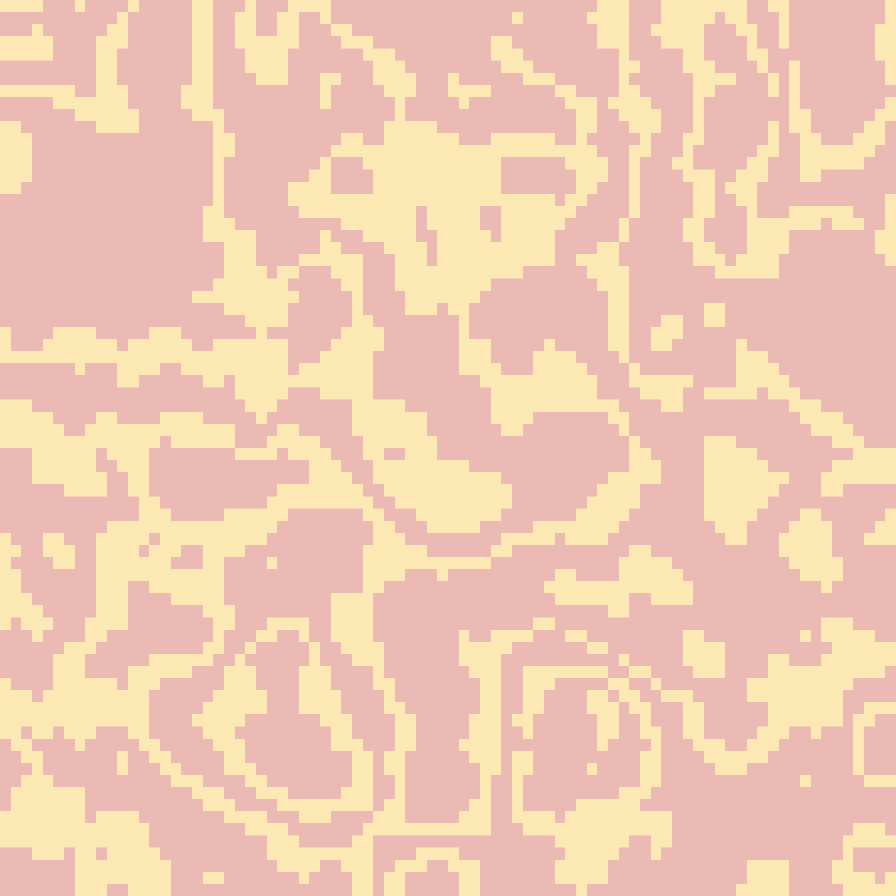
This pattern is drawn by a WebGL 2 fragment shader. Its source:

```glsl
#version 300 es
precision highp float;

uniform vec2 u_resolution;
out vec4 fragColor;

const vec3 PINK = vec3(0.925, 0.73, 0.71);
const vec3 CREAM = vec3(0.99, 0.91, 0.70);
const vec2 CELLS = vec2(84.0, 74.0);
const float TAU = 6.2831853;
const int SAMPLES = 2;
const float EDGE_WIDTH = 0.3;

// Integer lattice hash, 0 to 1
float hash(vec2 cell, float seed) {
    uvec2 q = uvec2(ivec2(cell) + 4096);
    uint h = q.x * 1597334673u ^ q.y * 3812015801u ^ uint(seed) * 2798796415u;
    h = (h ^ (h >> 16)) * 2146121005u;
    h = (h ^ (h >> 15)) * 2221713035u;
    h ^= h >> 16;
    return float(h >> 8) / 16777216.0;
}

// Smooth value noise
float valueNoise(vec2 p, float seed) {
    vec2 i = floor(p);
    vec2 f = p - i;
    f = f * f * (3.0 - 2.0 * f);
    float low = mix(hash(i, seed), hash(i + vec2(1, 0), seed), f.x);
    float high = mix(hash(i + vec2(0, 1), seed), hash(i + vec2(1, 1), seed), f.x);
    return mix(low, high, f.y);
}

// Octaves are turned against each other to hide the lattice
float layeredNoise(vec2 p, float gain, float seed) {
    const mat2 turn = mat2(1.6, 1.2, -1.2, 1.6);
    float sum = 0.0;
    float amplitude = 0.5;
    for (int octave = 0; octave < 3; octave++) {
        sum += amplitude * valueNoise(p, seed + float(octave));
        p = turn * p + 7.3;
        amplitude *= gain;
    }
    return sum;
}

// Winding, broken contour bands with frayed borders
float bandField(vec2 p, float bands, float fray) {
    vec2 warp = vec2(valueNoise(p * 6.0, 11.0), valueNoise(p * 6.0, 12.0)) - 0.5;
    float height = layeredNoise((p + 0.08 * warp) * 6.2, 0.5, 1.0);
    float grain = valueNoise(p * CELLS * 0.55, 21.0) - 0.5;
    return sin(TAU * bands * height) + fray * grain;
}

// One flat colour for each cell of the grid
vec3 cellColor(vec2 uv, float threshold) {
    vec2 center = (floor(uv * CELLS) + 0.5) / CELLS;
    return mix(PINK, CREAM, step(threshold, bandField(center, 4.4, 1.1)));
}

void main() {
    // Narrow area sampling softens the cell edges slightly
    vec3 total = vec3(0.0);
    for (int y = 0; y < SAMPLES; y++) {
        for (int x = 0; x < SAMPLES; x++) {
            vec2 offset = (vec2(x, y) + 0.5) / float(SAMPLES) - 0.5;
            vec2 position = gl_FragCoord.xy + EDGE_WIDTH * offset;
            total += cellColor(position / u_resolution, 0.28);
        }
    }
    fragColor = vec4(total / float(SAMPLES * SAMPLES), 1.0);
}
```
